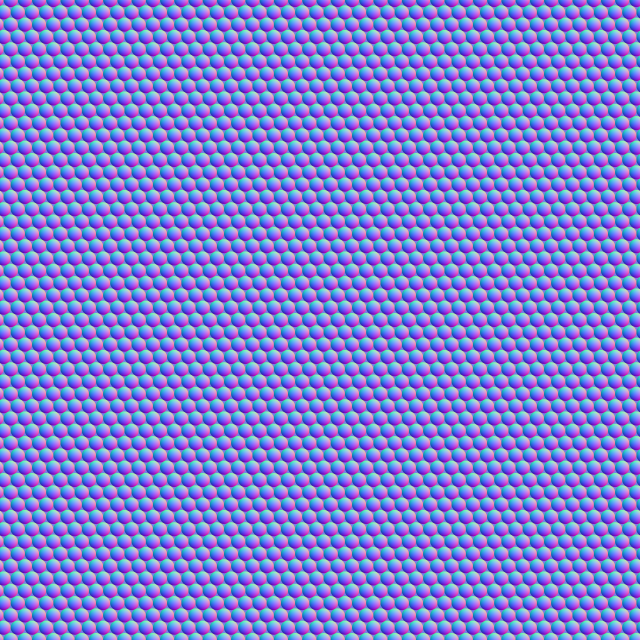
Give the GLSL for this texture map, as a WebGL 1 fragment shader.

```glsl
precision highp float;
// Normal map of a tight, staggered sheet of hemispherical beads.

uniform vec2 u_resolution;

const vec2 BEADS = vec2(45.0, 52.0);   // repeats across, rows down
const float RADIUS = 0.495;            // in units of the bead spacing
const float ROW_PHASE = 0.25;          // sideways shift, alternating by row
const vec3 GAP_COLOR = vec3(0.48, 0.48, 0.91);

// Offset from the nearest bead centre in one row, in bead spacings.
vec2 offsetInRow(vec2 cell, float row) {
    float side = mod(row, 2.0) < 0.5 ? -ROW_PHASE : ROW_PHASE;
    float x = fract(cell.x - side + 0.5) - 0.5;
    float y = (cell.y - row) * BEADS.x / BEADS.y;
    return vec2(x, y);
}

// Offset from the nearest bead centre among the rows below and above.
vec2 nearestOffset(vec2 cell) {
    float row = floor(cell.y);
    vec2 below = offsetInRow(cell, row);
    vec2 above = offsetInRow(cell, row + 1.0);
    return dot(below, below) < dot(above, above) ? below : above;
}

// Unit normal of a hemisphere; past the rim it stays horizontal.
vec3 domeNormal(vec2 offset, float radius) {
    vec2 slope = offset / radius;
    float height = sqrt(max(0.0, 1.0 - dot(slope, slope)));
    return normalize(vec3(slope, height));
}

vec3 encodeNormal(vec3 normal) {
    return normal * 0.5 + 0.5;
}

vec3 beadSheet(vec2 uv, float edge) {
    vec2 offset = nearestOffset(uv * BEADS);
    float distanceToRim = length(offset) - RADIUS;
    float coverage = 1.0 - smoothstep(-edge, edge, distanceToRim);
    return mix(GAP_COLOR, encodeNormal(domeNormal(offset, RADIUS)), coverage);
}

void main() {
    // Average four samples so the small beads keep smooth rims.
    float edge = 0.35 * BEADS.x / u_resolution.x;
    vec3 color = vec3(0.0);
    for (int j = 0; j < 2; j++) {
        for (int i = 0; i < 2; i++) {
            vec2 jitter = vec2(float(i), float(j)) * 0.5 - 0.25;
            color += beadSheet((gl_FragCoord.xy + jitter) / u_resolution, edge);
        }
    }
    gl_FragColor = vec4(color * 0.25, 1.0);
}
```
